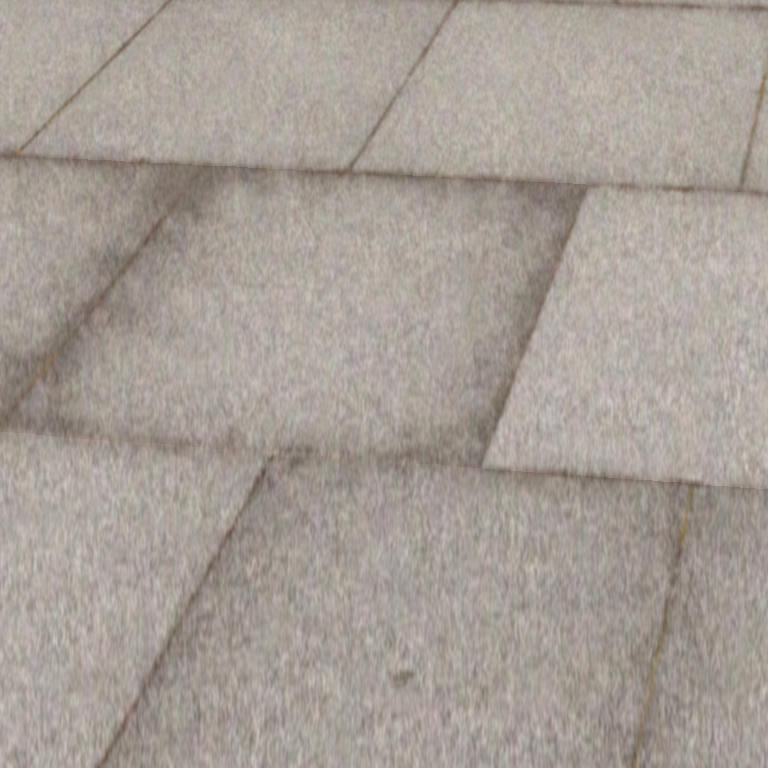
Give the GLSL for this texture, as a WebGL 1 fragment shader.

```glsl
precision highp float;
// Weathered granite paving in running bond, seen obliquely with dirty, lichened joints.

uniform vec2 u_resolution;

#define COLUMN_VANISH vec2(1.249, -1.027)
#define ROW_VANISH vec2(-14.14, -0.505)
#define STONE vec3(0.702, 0.672, 0.640)
#define JOINT_DARK vec3(0.45, 0.375, 0.33)
#define JOINT_PALE vec3(0.66, 0.60, 0.555)
#define LICHEN vec3(0.58, 0.48, 0.31)
#define GRIME vec3(0.43, 0.385, 0.35)
#define JOINT_WIDTH 0.0030
#define GRIME_REACH 0.066
#define GRAIN 0.115

vec2 hashGradient(vec2 cell) {
  vec3 h = fract(cell.xyx * vec3(0.1031, 0.1030, 0.0973));
  h += dot(h, h.yzx + 33.33);
  float angle = 6.28318 * fract((h.x + h.y) * h.z);
  return vec2(cos(angle), sin(angle));
}

float gradientNoise(vec2 p) {
  vec2 i = floor(p);
  vec2 f = p - i;
  vec2 w = f * f * f * (f * (f * 6.0 - 15.0) + 10.0);
  float a = dot(hashGradient(i), f);
  float b = dot(hashGradient(i + vec2(1, 0)), f - vec2(1, 0));
  float c = dot(hashGradient(i + vec2(0, 1)), f - vec2(0, 1));
  float d = dot(hashGradient(i + vec2(1, 1)), f - vec2(1, 1));
  return mix(mix(a, b, w.x), mix(c, d, w.x), w.y);
}

float fbm(vec2 p) {
  float sum = 0.0;
  float amplitude = 0.6;
  for (int i = 0; i < 3; i++) {
    sum += amplitude * gradientNoise(p);
    p = p * 2.03 + 17.3;
    amplitude *= 0.5;
  }
  return sum;
}

// Joint offset, slab width and unevenness of each course.
vec3 courseLayout(float row) {
  if (row < 0.5) return vec3(-0.436, 0.39, 0.0);
  if (row < 1.5) return vec3(-0.612, 0.388, -0.16);
  if (row < 2.5) return vec3(-0.382, 0.408, 0.0);
  return vec3(-0.552, 0.343, 0.0);
}

// Grime left and right of the reference joint, then brightness left and right.
vec4 courseWear(float row) {
  if (row < 1.5) return vec4(0.10, 0.08, -0.005, 0.008);
  if (row < 2.5) return vec4(0.76, 0.04, 0.008, 0.012);
  return vec4(0.24, 0.50, -0.006, -0.042);
}

float nearestWhole(float x) {
  return abs(x - floor(x + 0.5));
}

void main() {
  vec2 p = gl_FragCoord.xy / u_resolution;
  p.y = 1.0 - p.y;
  float pixel = 1.0 / min(u_resolution.x, u_resolution.y);

  // Perspective coordinates: courses run across, slabs along each course.
  float level = (p.y - ROW_VANISH.y) * -ROW_VANISH.x / (p.x - ROW_VANISH.x) + ROW_VANISH.y;
  float depth = level + 0.984;
  float v = 5.289 - 5.086 / depth + 0.006 * fbm(p * 20.0);
  float row = floor(v) + 1.0;
  vec3 layout = courseLayout(row);
  float away = p.y - COLUMN_VANISH.y;
  float slope = (p.x - COLUMN_VANISH.x) / away;
  float bent = slope + layout.z * (slope + 1.0) * (slope + 0.224);
  float u = (bent - layout.x) / layout.y + 0.005 * fbm(p * 20.0 + 8.0);

  // Distances to the joints in canvas units.
  float rowGap = nearestWhole(v) * depth * depth / 5.086;
  float columnGap = nearestWhole(u) * layout.y * away / sqrt(1.0 + slope * slope);

  // Slab tone with broad mottling.
  vec4 wear = courseWear(row);
  float side = smoothstep(-0.006, 0.006, u);
  float grime = mix(wear.x, wear.y, side);
  float cloud = fbm(p * 7.0);
  vec3 color = STONE + mix(wear.z, wear.w, side) + 0.05 * cloud;
  color.b += 0.008 * smoothstep(0.2, 0.5, p.y);

  // Grime spreads inward from the joints.
  float reach = GRIME_REACH * (1.0 + 0.9 * cloud);
  float dirt = grime * (exp(-columnGap / reach) + 0.5 * exp(-rowGap / (0.6 * reach)));
  dirt += 0.32 * exp(-rowGap / 0.013) + 0.12 * exp(-columnGap / 0.008);
  color = mix(color, GRIME, clamp(dirt * (0.85 + 1.1 * fbm(p * 18.0)), 0.0, 0.75));

  // Soft, broken joint filling: dark earth, pale mortar and ochre lichen.
  float width = JOINT_WIDTH * (1.0 + 0.4 * p.y) * (1.0 + 0.8 * fbm(p * 35.0)) + 0.3 * pixel;
  float wornAway = fbm(p * 24.0 + 5.0);
  float columnJoint = exp(-columnGap * columnGap / (width * width)) * (0.62 + 0.9 * wornAway);
  float rowJoint = exp(-rowGap * rowGap / (width * width * 1.6)) * (0.42 + 1.2 * wornAway);
  float pale = step(1.5, v) * (1.0 - smoothstep(0.55, 0.63, p.x));
  float lichen = smoothstep(0.32, 0.41, abs(p.x - 0.45)) * smoothstep(-0.15, 0.2, fbm(p * 9.0 + 3.7));
  color = mix(color, mix(JOINT_DARK, LICHEN, 0.8 * lichen), clamp(columnJoint, 0.0, 1.0));
  color = mix(color, mix(JOINT_DARK, JOINT_PALE, pale), clamp(rowJoint, 0.0, 1.0));

  // One small ragged stain on the nearest course.
  float spot = length((p - vec2(0.523, 0.883)) * vec2(0.9, 1.3)) + 0.022 * fbm(p * 50.0);
  color = mix(color, GRIME, 0.6 * (1.0 - smoothstep(0.0, 0.021, spot)));

  // Upright mineral streaks of mixed size, longer toward the viewer.
  vec2 grainPoint = vec2(p.x * 115.0, 75.0 * log(1.0 + p.y));
  grainPoint.x += 0.35 * gradientNoise(grainPoint * 0.3);
  float grain = 0.75 * gradientNoise(grainPoint) + 0.6 * gradientNoise(grainPoint * 1.57 + 87.0);
  grain += 0.7 * gradientNoise(grainPoint * 2.3 + 31.0);
  grain += 0.45 * gradientNoise(grainPoint * 0.43 + 53.0);
  float contrast = GRAIN * (0.6 + 0.55 * p.y) * (1.0 + 0.8 * fbm(p * 14.0 + 2.0));

  // Rosy, greenish and tan minerals.
  float rosy = gradientNoise(grainPoint * 0.6 + 71.0) + 0.7 * gradientNoise(grainPoint * 0.25 + 12.0);
  float tan = gradientNoise(grainPoint * 0.5 + 95.0) + 0.7 * gradientNoise(grainPoint * 0.2 + 44.0);
  color += contrast * grain + vec3(0.016, -0.013, 0.009) * rosy + vec3(0.012, 0.004, -0.020) * tan;

  gl_FragColor = vec4(clamp(color, 0.0, 1.0), 1.0);
}
```
